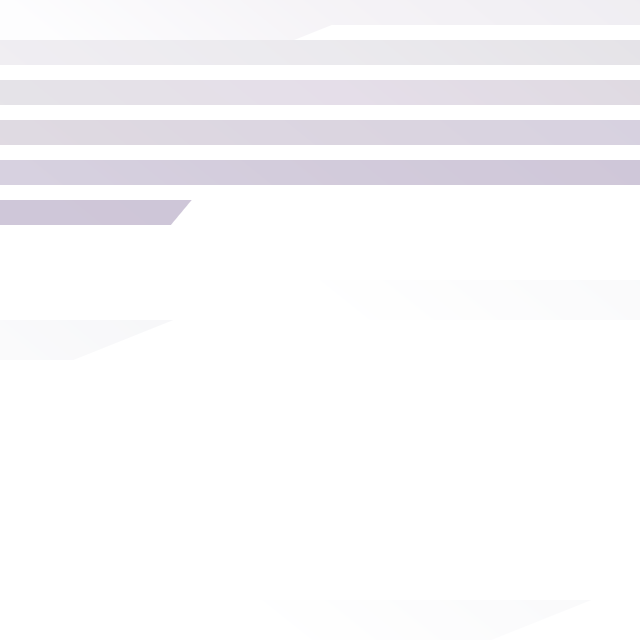
Reproduce this background procedurally as a Shadertoy shader.

```glsl
// Pale lilac ribbons on white, laid out like lines of text in sixteen rows.
// Each ribbon is one long run that wraps from row to row; its colour follows
// the unwrapped distance, skewed so that the gradients lean.

const float ROWS = 16.0;
const vec3 PAPER = vec3(1.0);

const float STRIPE_HEIGHT = 0.625;   // share of a row filled by a stripe
const float STRIPE_END = 5.2995;     // run lengths are in canvas widths
const float STRIPE_SLANT = 0.833;
const float BAND_SLANT = 2.5;        // lean of the full-height band ends
const float COLOR_SKEW = 1.25;       // lean of the gradients

const float TOP_BAND_END = 0.616;
const vec2 MIDDLE_BAND = vec2(7.45, 8.271);   // start and end
const vec2 LOWER_BAND = vec2(15.36, 15.924);
const vec3 BAND_TINT = vec3(0.040, 0.039, 0.030); // darkening per width

const float STOPS_PER_WIDTH = 2.0;
const int STOP_COUNT = 12;
const vec3 RIBBON[STOP_COUNT] = vec3[STOP_COUNT](
    vec3(0.992, 0.992, 0.997), vec3(0.961, 0.953, 0.967),
    vec3(0.939, 0.931, 0.949), vec3(0.922, 0.917, 0.932),
    vec3(0.898, 0.890, 0.908), vec3(0.898, 0.871, 0.914),
    vec3(0.875, 0.855, 0.885), vec3(0.859, 0.835, 0.880),
    vec3(0.843, 0.820, 0.878), vec3(0.825, 0.796, 0.859),
    vec3(0.812, 0.780, 0.850), vec3(0.806, 0.773, 0.845));

// Piecewise linear gradient along the stripe run
vec3 ribbonColor(float run) {
    float t = clamp(run * STOPS_PER_WIDTH, 0.0, float(STOP_COUNT) - 1.001);
    int i = int(t);
    return mix(RIBBON[i], RIBBON[i + 1], fract(t));
}

// Smoothed coverage of the side before a slanted end
float beforeEnd(float run, float drop, float end, float slant, float pixel) {
    float gap = end - slant * drop - run;
    return clamp(gap / (pixel * length(vec2(1.0, slant))) + 0.5, 0.0, 1.0);
}

// Faint band that darkens steadily from its start to its slanted end
vec3 bandShade(float run, float drop, vec2 span, float pixel) {
    float rise = max(run - COLOR_SKEW * drop - span.x, 0.0);
    return BAND_TINT * rise * beforeEnd(run, drop, span.y, BAND_SLANT, pixel);
}

void mainImage(out vec4 fragColor, in vec2 fragCoord) {
    vec2 uv = fragCoord / iResolution.xy;
    float pixel = 1.0 / iResolution.y;

    // Row layout: distance below the row top, and unwrapped run length
    float fromTop = 1.0 - uv.y;
    float row = floor(fromTop * ROWS);
    float drop = fromTop - row / ROWS;
    float run = uv.x + row;

    // Faint bands
    vec3 color = PAPER;
    color -= bandShade(run, drop, MIDDLE_BAND, pixel);
    color -= bandShade(run, drop, LOWER_BAND, pixel);

    // Stripes, with the full-height band that opens the first row
    float stripe = clamp((STRIPE_HEIGHT / ROWS - drop) / pixel + 0.5, 0.0, 1.0);
    stripe *= clamp(drop / pixel + 0.5, 0.0, 1.0);
    stripe *= beforeEnd(run, drop, STRIPE_END, STRIPE_SLANT, pixel);
    float topBand = beforeEnd(run, drop, TOP_BAND_END, BAND_SLANT, pixel);
    color = mix(color, ribbonColor(run - COLOR_SKEW * drop), max(stripe, topBand));

    fragColor = vec4(color, 1.0);
}
```
